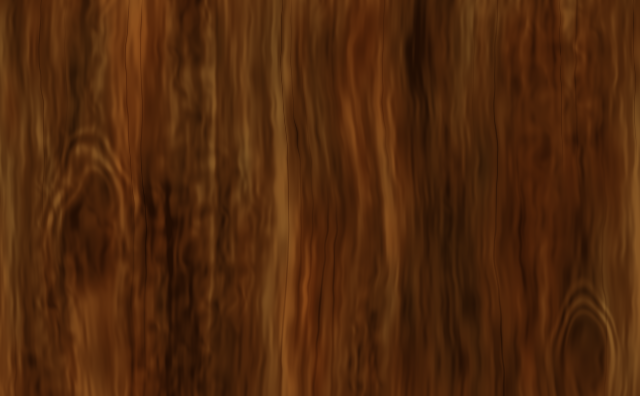
Write a Shadertoy shader that draws this texture.

```glsl
#define SHADOW vec3(0.12, 0.045, 0.008)
#define BROWN vec3(0.32, 0.153, 0.042)
#define HONEY vec3(0.54, 0.33, 0.13)
#define RED_TINT vec3(1.06, 0.93, 0.78)
#define OLIVE_TINT vec3(0.95, 1.06, 1.18)
#define STREAK_CONTRAST 0.52
#define FIBRE_CONTRAST 0.36
#define SEAM_DEPTH 0.24
#define KNOT_DEPTH 0.30

float hash(vec2 cell) {
    vec3 h = fract(cell.xyx * vec3(0.1031, 0.1030, 0.0973));
    h += dot(h, h.yzx + 33.33);
    return fract((h.x + h.y) * h.z);
}

float noise(vec2 p) {
    vec2 i = floor(p), f = fract(p);
    f = f * f * (3.0 - 2.0 * f);
    return mix(mix(hash(i), hash(i + vec2(1, 0)), f.x),
               mix(hash(i + vec2(0, 1)), hash(i + vec2(1, 1)), f.x), f.y);
}

// Noise centred on zero, offset so each layer is independent
float grain(vec2 p, vec2 frequency, float seed) {
    return noise(p * frequency + seed * vec2(17.3, 9.1)) - 0.5;
}

// Thin dark lines that run along the wood and fade in and out
float seams(vec2 p, float density, float seed) {
    float ridge = abs(grain(p, vec2(density, 0.7), seed));
    float presence = smoothstep(-0.05, 0.3, grain(p, vec2(density * 0.5, 1.6), seed + 3.0));
    return (1.0 - smoothstep(0.0, 0.09, ridge)) * presence;
}

// Knot space: a unit circle stretched to a drop with its tip upwards
vec2 knotSpace(vec2 p, vec2 centre, vec2 size) {
    vec2 q = (p - centre) / size;
    q.x *= 1.0 + 0.35 * smoothstep(0.0, 1.5, q.y);
    return q;
}

// Dark heart, arched rings around the top and a streak above the tip
float knotTone(vec2 q, float wobble) {
    float r = length(q) + wobble;
    float heart = 1.0 - smoothstep(0.55, 1.05, r);
    float band = smoothstep(0.75, 1.0, r) * (1.0 - smoothstep(1.4, 1.8, r));
    float arch = smoothstep(-0.7, 0.5, q.y);
    float rings = sin(r * 17.0) * band * arch;
    float streak = exp(-q.x * q.x * 14.0) * smoothstep(0.8, 1.6, q.y)
                 * (1.0 - smoothstep(2.2, 3.2, q.y));
    return 0.17 * rings + 0.08 * band * arch - KNOT_DEPTH * heart - 0.2 * streak;
}

void mainImage(out vec4 fragColor, in vec2 fragCoord) {
    vec2 p = fragCoord / iResolution.y;

    // Two knots push the grain aside
    vec2 knotA = knotSpace(p, vec2(0.228, 0.41), vec2(0.085, 0.17));
    vec2 knotB = knotSpace(p, vec2(1.475, 0.09), vec2(0.062, 0.13));
    vec2 g = p;
    g.x -= 0.035 * knotA.x * exp(-0.7 * dot(knotA, knotA));
    g.x -= 0.025 * knotB.x * exp(-0.7 * dot(knotB, knotB));

    // Gentle wander of the fibres
    g.x += 0.05 * grain(p, vec2(3.0, 2.2), 1.0);
    g.x += 0.012 * grain(p, vec2(14.0, 8.0), 2.0);
    g.x += 0.005 * grain(p, vec2(35.0, 28.0), 3.0);

    // Broad streaks down to fine fibres
    float streaks = grain(g, vec2(8.0, 1.5), 4.0)
                  + 0.85 * grain(g, vec2(22.0, 2.2), 5.0)
                  + 0.35 * grain(g, vec2(6.0, 5.0), 6.0);
    float fibres = 0.9 * grain(g, vec2(55.0, 5.0), 7.0)
                 + 0.8 * grain(g, vec2(115.0, 14.0), 8.0);

    // Curly flecks, confined to some columns
    float curlArea = smoothstep(-0.1, 0.3, grain(g, vec2(9.0, 2.5), 9.0));
    float flecks = grain(g + 0.02 * grain(p, vec2(30.0, 20.0), 10.0), vec2(85.0, 34.0), 11.0);

    float wobble = 0.35 * grain(p, vec2(18.0, 11.0), 12.0);
    float tone = 0.53 + STREAK_CONTRAST * streaks + FIBRE_CONTRAST * fibres
               + 0.3 * curlArea * flecks
               - SEAM_DEPTH * (seams(g, 16.0, 13.0) + 0.7 * seams(g, 34.0, 14.0))
               + knotTone(knotA, wobble) + knotTone(knotB, wobble);
    tone = clamp(tone, 0.0, 1.0);

    // Brown ramp with drifting red and olive hues
    vec3 colour = mix(SHADOW, BROWN, smoothstep(-0.1, 0.6, tone));
    colour = mix(colour, HONEY, smoothstep(0.45, 1.1, tone));
    float hueDrift = 0.5 + 0.9 * grain(g, vec2(7.0, 2.0), 15.0)
                   + 0.5 * grain(g, vec2(30.0, 6.0), 16.0);
    colour *= mix(RED_TINT, OLIVE_TINT, clamp(hueDrift, 0.0, 1.0));

    fragColor = vec4(colour, 1.0);
}
```
